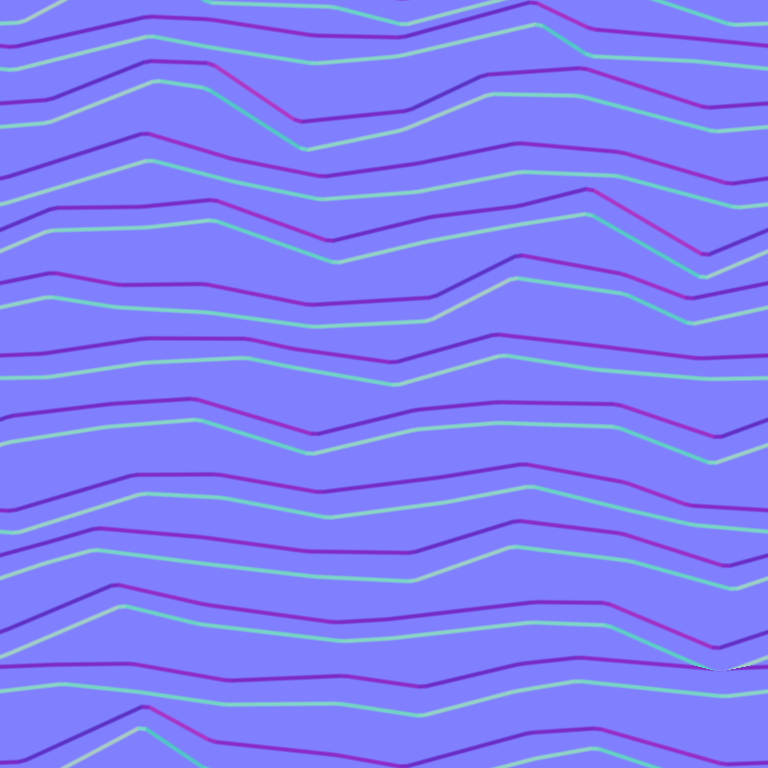
This texture map is drawn by a Shadertoy shader. Its source:

```glsl
// Normal map of stacked, jagged strata: each band is a raised strip between two
// jittered polylines. The strips are joined as distance fields, and the bevel
// along the joined outline is coloured by the direction it faces.

const float ROWS = 12.0;        // bands per canvas height
const float KNOTS = 8.0;        // corners per canvas width
const float THICKNESS = 0.031;  // mean height of a band
const float CHAMFER = 0.005;    // half width of a blunted corner
const float TAU = 6.2831853;

const vec3 FLAT_COLOR = vec3(0.5, 0.5, 1.0);
const float TILT = 0.335;       // red and green swing on a bevel
const float BLUE_DROP = 0.225;  // blue lost on a bevel

float hash(vec3 p) {
    p = fract(p * vec3(0.1031, 0.1137, 0.0973) + 0.137);
    p += dot(p, p.yzx + 33.33);
    return fract((p.x + p.y) * p.z);
}

// Corner of a band edge: x in knot cells, y in canvas units.
// side is 0 for the upper edge and 1 for the lower edge.
vec2 knot(float index, float row, float side) {
    float id = mod(index, KNOTS);
    float rowId = mod(row, ROWS);
    float jitter = 0.6 * hash(vec3(id, rowId, 1.0));
    float x = id + jitter;

    // Broad swell shared by all rows, with its own strength in each
    float strength = mix(0.012, 0.036, hash(vec3(rowId, 7.0, 2.0)));
    float swell = strength * cos(2.0 * TAU * (x / KNOTS - 0.2));
    float rough = 0.042 * (hash(vec3(id, rowId, 3.0)) - 0.5);
    float base = (row + 0.5 + 0.3 * (hash(vec3(rowId, 5.0, 4.0)) - 0.5)) / ROWS;

    // The lower edge follows the upper one loosely
    float shift = 0.16 * (hash(vec3(id, rowId, 5.0)) - 0.4);
    float drop = THICKNESS + 0.014 * (hash(vec3(id, rowId, 6.0)) - 0.5);
    return vec2(index + jitter, base + swell + rough) + side * vec2(shift, -drop);
}

// Height and slope of a polyline edge at x
vec2 polyline(float x, float row, float side) {
    float cellX = x * KNOTS;
    float index = floor(cellX);
    vec2 a = knot(index, row, side);
    vec2 b = knot(index + 1.0, row, side);
    if (cellX < a.x) {
        b = a;
        a = knot(index - 1.0, row, side);
    } else if (cellX > b.x) {
        a = b;
        b = knot(index + 2.0, row, side);
    }
    float slope = (b.y - a.y) / (b.x - a.x);
    return vec2(a.y + slope * (cellX - a.x), slope * KNOTS);
}

// Averaging two shifted samples blunts the corners
vec2 bluntEdge(float x, float row, float side) {
    return 0.5 * (polyline(x - CHAMFER, row, side) + polyline(x + CHAMFER, row, side));
}

// Signed distance above an edge (x) and its upward unit normal (yz)
vec3 edgeDistance(vec2 p, float row, float side) {
    vec2 edge = bluntEdge(p.x, row, side);
    vec2 normal = normalize(vec2(-edge.y, 1.0));
    return vec3((p.y - edge.x) * normal.y, normal);
}

// Signed distance to one band (x) and its outward direction (yz)
vec3 bandDistance(vec2 p, float row) {
    vec3 upper = edgeDistance(p, row, 0.0);
    vec3 lower = -edgeDistance(p, row, 1.0);
    return upper.x > lower.x ? upper : lower;
}

// Union of all bands that can reach p
vec3 strata(vec2 p) {
    vec3 nearest = vec3(1.0, 0.0, 0.0);
    float row = floor(p.y * ROWS);
    for (float i = -2.0; i <= 2.0; i++) {
        vec3 band = bandDistance(p, row + i);
        if (band.x < nearest.x) nearest = band;
    }
    return nearest;
}

// Soft line of fixed canvas width, never sharper than a pixel
float bevelMask(float dist, float pixel) {
    float inner = 0.0008;
    float outer = max(0.0044, inner + pixel);
    return 1.0 - smoothstep(inner, outer, abs(dist));
}

void mainImage(out vec4 fragColor, in vec2 fragCoord) {
    vec2 p = fragCoord / iResolution.y;
    vec3 surface = strata(p);

    // Green runs downward in this map, so flip the vertical part
    vec3 bevel = vec3(TILT * surface.y, -TILT * surface.z, -BLUE_DROP);
    vec3 color = FLAT_COLOR + bevel * bevelMask(surface.x, 1.0 / iResolution.y);
    fragColor = vec4(color, 1.0);
}
```
